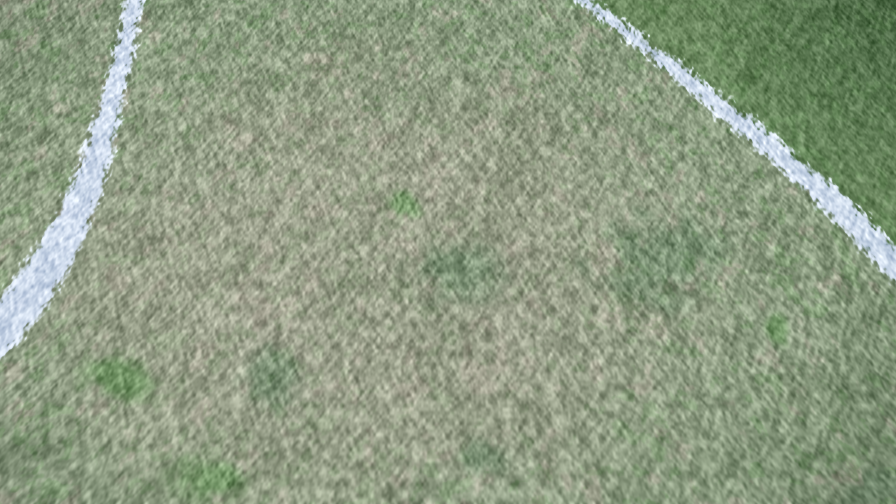
Give the GLSL for this texture, as a Shadertoy shader.

```glsl
// Draws a sunlit, worn grass field crossed by two curved white chalk lines.

float hash(vec2 p) {
    vec3 q = fract(vec3(p.xyx) * 0.1031);
    q += dot(q, q.yzx + 33.33);
    return fract((q.x + q.y) * q.z);
}

float noise(vec2 p) {
    vec2 i = floor(p), f = fract(p);
    f = f * f * (3.0 - 2.0 * f);
    return mix(mix(hash(i), hash(i + vec2(1, 0)), f.x),
               mix(hash(i + vec2(0, 1)), hash(i + vec2(1, 1)), f.x), f.y);
}

float fbm(vec2 p) {
    float sum = 0.0, amp = 0.5;
    for (int i = 0; i < 4; i++) {
        sum += amp * noise(p);
        p = p * 2.03 + vec2(17.3, 9.1);
        amp *= 0.5;
    }
    return sum / 0.9375;
}

// Stretched noise whose strands lean sideways.
float blades(vec2 p, float lean, vec2 density) {
    p.x += lean * p.y;
    return noise(p * density + 40.0);
}

// Soft round spot with an uneven rim.
float patchMask(vec2 p, vec2 center, vec2 radius, float rough) {
    float d = length((p - center) / radius);
    return 1.0 - smoothstep(0.3, 1.2, d + rough);
}

// Signed distance to the left line; negative lies outside the field.
float leftLine(vec2 p) {
    float t = 1.0 - p.y;
    float x = 0.269 - 0.232 * t - 0.66 * t * t * t * t;
    float slope = 0.232 + 2.64 * t * t * t;
    return (p.x - x) / sqrt(1.0 + slope * slope);
}

// Signed distance to the right line; positive lies outside the field.
float rightLine(vec2 p) {
    float u = p.x - 1.157;
    float y = 1.0 - 0.75 * u - 0.25 * u * u * u;
    float slope = 0.75 + 0.75 * u * u;
    return (p.y - y) / sqrt(1.0 + slope * slope);
}

float chalk(float d, float halfWidth, float rough) {
    return 1.0 - smoothstep(-0.007, 0.007, abs(d) - halfWidth + rough);
}

void mainImage(out vec4 fragColor, in vec2 fragCoord) {
    vec2 p = fragCoord / iResolution.y;

    // Ground coordinates grow denser toward the far edge.
    vec2 ground = vec2((p.x - 0.89) * (1.0 + 0.55 * p.y), p.y + 0.35 * p.y * p.y);
    float broad = fbm(ground * 5.0 + 8.0);
    float tufts = fbm(ground * vec2(24.0, 20.0) + 31.0);
    float leftBlades = blades(ground, 0.45, vec2(115.0, 52.0));
    float rightBlades = blades(ground, -0.55, vec2(105.0, 48.0));
    float fine = noise(ground * vec2(190.0, 125.0) + 90.0);
    float strand = 0.37 * leftBlades + 0.35 * rightBlades + 0.28 * fine - 0.5;
    float rough = (tufts - 0.5) * 1.2;

    // Dry turf with pale straw in the middle and greener margins.
    float dryness = patchMask(p, vec2(0.72, 0.42), vec2(0.85, 0.55), (broad - 0.5) * 0.8);
    vec3 color = mix(vec3(0.53, 0.60, 0.49), vec3(0.61, 0.63, 0.55), dryness);
    color += (broad - 0.5) * vec3(0.12, 0.08, 0.11);
    color = mix(color, vec3(0.68, 0.66, 0.60), 0.55 * smoothstep(0.60, 0.78, tufts));

    // Lusher grass beyond the right line.
    float dRight = rightLine(p);
    float lush = smoothstep(-0.03, 0.03, dRight) * step(1.0, p.x);
    vec3 lushColor = mix(vec3(0.43, 0.54, 0.38), vec3(0.33, 0.45, 0.30),
                         smoothstep(1.3, 1.78, p.x) * smoothstep(0.5, 1.0, p.y));
    color = mix(color, lushColor + (tufts - 0.5) * 0.10, lush);

    // Shaded green areas and small weeds.
    float shade = patchMask(p, vec2(1.30, 0.48), vec2(0.15, 0.10), rough);
    shade = max(shade, patchMask(p, vec2(0.91, 0.46), vec2(0.10, 0.06), rough));
    shade = max(shade, patchMask(p, vec2(0.54, 0.25), vec2(0.07, 0.06), rough));
    shade = max(shade, patchMask(p, vec2(0.96, 0.09), vec2(0.05, 0.05), rough));
    shade = max(shade, patchMask(p, vec2(1.73, 0.03), vec2(0.06, 0.05), rough));
    color = mix(color, vec3(0.42, 0.53, 0.41), 0.65 * shade);
    float weed = patchMask(p, vec2(0.80, 0.59), vec2(0.042, 0.032), rough);
    weed = max(weed, patchMask(p, vec2(0.24, 0.25), vec2(0.075, 0.045), rough));
    weed = max(weed, patchMask(p, vec2(0.41, 0.05), vec2(0.09, 0.05), rough));
    weed = max(weed, patchMask(p, vec2(1.54, 0.345), vec2(0.025, 0.04), rough));
    float sprout = smoothstep(0.58, 0.72, fbm(ground * 30.0 + 70.0));
    weed = max(weed, 0.5 * sprout * (1.0 - 0.6 * dryness));
    color = mix(color, vec3(0.43, 0.59, 0.38), 0.75 * weed);

    // Individual blades, then darker corners.
    color += strand * mix(0.50, 0.38, lush) * vec3(1.0, 0.98, 0.96);
    float corner = smoothstep(0.65, 1.12, length((p - vec2(0.82, 0.48)) * vec2(0.85, 1.2)));
    color *= 1.0 - 0.16 * corner * (1.0 - 0.5 * lush);

    // Chalk with frayed, grass-speckled edges.
    float fray = -strand * 0.035 + (tufts - 0.5) * 0.012;
    float leftWidth = mix(0.042, 0.017, smoothstep(0.3, 1.0, p.y));
    float rightWidth = mix(0.011, 0.025, smoothstep(1.15, 1.78, p.x));
    float paint = chalk(leftLine(p), leftWidth, fray);
    paint = max(paint, chalk(dRight, rightWidth, fray) * step(1.0, p.x));
    vec3 chalkColor = vec3(0.82, 0.87, 0.95) + strand * vec3(0.48, 0.42, 0.32);
    color = mix(color, chalkColor, 0.93 * paint);

    fragColor = vec4(clamp(color, 0.0, 1.0), 1.0);
}
```
